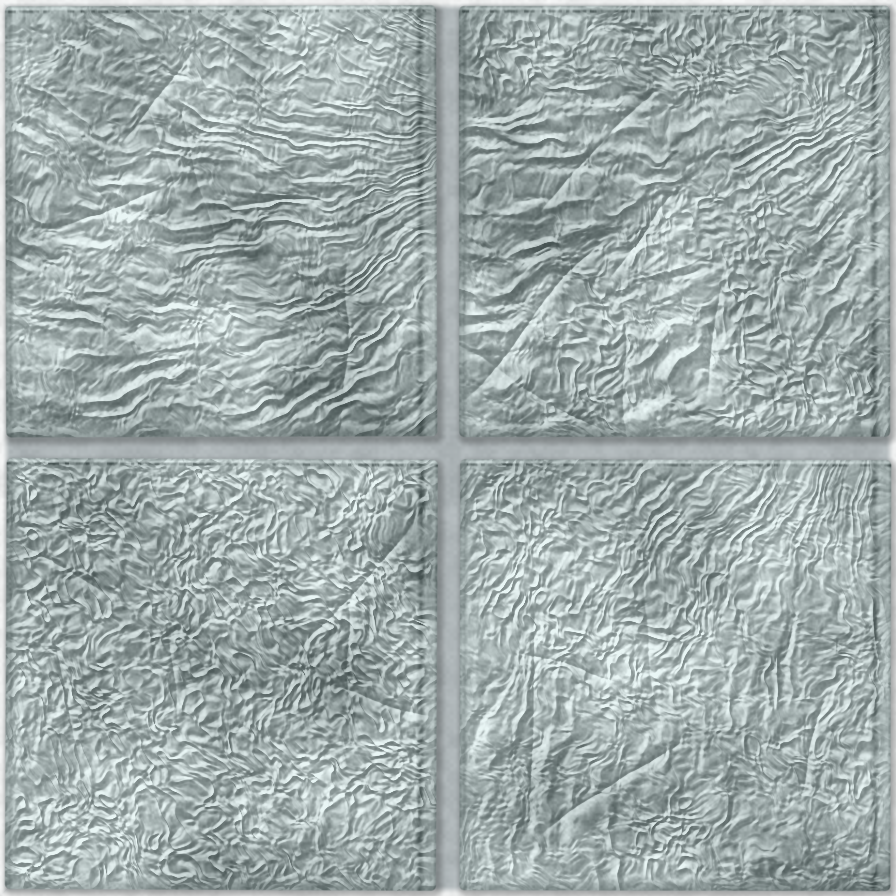
This texture is drawn by a WebGL 2 fragment shader. Its source:

```glsl
#version 300 es
precision highp float;
// Two by two glass mosaic tiles backed with crumpled silver foil, on pale grout.
// Each tile lights a height field of fanned ridges, crumples and long creases,
// then adds a glassy rim; the joints get a soft shadow and faint mottling.
uniform vec2 u_resolution;
out vec4 outColor;

const float PITCH = 0.508;        // distance between tile centres
const float HALF_TILE = 0.2405;
const float CORNER = 0.006;
const vec2 LIGHT = vec2(-0.5, 0.86);
const vec3 GROUT = vec3(0.68, 0.71, 0.72);
const vec3 MARGIN = vec3(0.93, 0.935, 0.935);
const vec3 GLASS_TINT = vec3(-0.036, 0.013, 0.011);

// Per tile: fan pivot outside the tile (xy), curl of the ridges, share of crumple.
const vec4 FOIL[4] = vec4[4](
  vec4(-0.28, 0.30, 0.8, 0.85), vec4(0.26, 0.34, -1.1, 0.42),
  vec4(0.36, 0.13, 1.0, 0.22), vec4(0.34, 0.27, 0.7, 0.45));

float hash(vec2 p) {
  vec3 q = fract(p.xyx * 0.1031);
  q += dot(q, q.yzx + 33.33);
  return fract((q.x + q.y) * q.z);
}

float noise(vec2 p) {
  vec2 i = floor(p), f = fract(p);
  f = f * f * f * (f * (f * 6.0 - 15.0) + 10.0);
  vec2 e = vec2(1.0, 0.0);
  return mix(mix(hash(i), hash(i + e.xy), f.x),
             mix(hash(i + e.yx), hash(i + e.xx), f.x), f.y);
}

// Two independent noise values around zero, for warping.
vec2 noise2(vec2 p) {
  return vec2(noise(p), noise(p + 41.0)) - 0.5;
}

mat2 rotation(float a) {
  return mat2(cos(a), sin(a), -sin(a), cos(a));
}

// Rounded ridges with a finer second octave.
float ridges(vec2 p) {
  float n = 2.0 * noise(p) - 1.0;
  float fine = noise(rotation(0.3) * p * 2.1 + 17.0);
  return 1.0 - sqrt(n * n + 0.01) + 0.45 * fine;
}

float band(float x, float centre, float width) {
  return 1.0 - smoothstep(0.0, width, abs(x - centre));
}

float roundedBox(vec2 p, float halfSize, float radius) {
  vec2 q = abs(p) - halfSize + radius;
  return length(max(q, 0.0)) + min(max(q.x, q.y), 0.0) - radius;
}

// Ridges spreading from a pivot; height follows their spacing.
float fanFolds(vec2 p, vec2 pivot, float curl, float seed) {
  vec2 axis = normalize(pivot), d = pivot - p;
  float r = length(d);
  float a = atan(axis.x * d.y - axis.y * d.x, dot(axis, d)) + curl * r;
  return ridges(vec2(a * 25.0, r * 19.0) + seed) * min(r * 2.8, 1.3);
}

// A few long, sharp creases of random place, angle and length.
float creases(vec2 p, float seed) {
  float sum = 0.0;
  for (int i = 0; i < 7; i++) {
    vec2 key = vec2(float(i) * 7.0 + 3.0, seed);
    vec2 start = (vec2(hash(key), hash(key + 1.3)) - 0.5) * 0.36;
    vec2 q = rotation(hash(key + 2.7) * 6.28) * (p - start);
    float reach = 0.05 + 0.10 * hash(key + 4.1);
    float along = 1.0 - smoothstep(reach * 0.5, reach, abs(q.x));
    sum += along * exp(-sqrt(q.y * q.y + 1e-6) / 0.004);
  }
  return sum;
}

float foilHeight(vec2 p, vec4 foil, float seed) {
  vec2 bend = 0.026 * noise2(p * 15.0 + seed);
  vec2 q = p + bend + 0.010 * noise2(p * 58.0 + seed);
  float fan = fanFolds(q, foil.xy, foil.z, seed);
  float crumple = ridges(rotation(0.6 + seed) * q * vec2(72.0, 104.0) + seed);
  float patches = noise(p * 11.0 + seed + 9.0) - 0.5;
  float share = smoothstep(0.15, 0.85, foil.w + 0.9 * patches);
  return 0.012 * mix(fan, 0.85 * crumple, share)
       - 0.009 * creases(p + 0.4 * bend, seed)
       + 0.0040 * noise(rotation(1.0) * q * 185.0 + seed);
}

// Signed brightness of the foil slope towards the light, from -1 to 1.
float foilShade(vec2 p, vec4 foil, float seed) {
  float e = 0.0013, h = foilHeight(p, foil, seed);
  vec2 slope = vec2(foilHeight(p + vec2(e, 0.0), foil, seed) - h,
                    foilHeight(p + vec2(0.0, e), foil, seed) - h) / e;
  float s = -1.15 * dot(slope, LIGHT);
  return s / sqrt(1.0 + s * s);
}

// Darker and lighter lines seen through the edges of the glass.
float rimTone(vec2 p, float seed) {
  float left = p.x + HALF_TILE, right = HALF_TILE - p.x;
  float bottom = p.y + HALF_TILE, top = HALF_TILE - p.y;
  float dashes = smoothstep(0.2, 0.8, noise(vec2(p.x * 260.0, seed)));
  return -0.15 * band(right, 0.018, 0.006) - 0.10 * band(left, 0.005, 0.005)
       - 0.20 * dashes * band(top, 0.006, 0.003) + 0.10 * band(top, 0.003, 0.003)
       - 0.10 * (1.0 - smoothstep(0.0, 0.014, bottom))
       - 0.12 * (1.0 - smoothstep(0.0, 0.004, min(left, right)));
}

vec3 tileColor(vec2 p, vec4 foil, float seed) {
  float inner = smoothstep(0.002, 0.02, HALF_TILE - max(abs(p.x), abs(p.y)));
  float shade = foilShade(p, foil, seed) * mix(0.4, 1.0, inner);
  float tone = 0.645 + 0.205 * shade + 0.07 * max(shade, 0.0);
  tone += 0.17 * (noise(p * 8.0 + seed) - 0.5) + 0.10 * (noise(p * 28.0 + seed) - 0.5);
  tone += 0.07 * (noise(p * 330.0) - 0.5);
  return clamp(tone + rimTone(p, seed), 0.3, 0.95) + GLASS_TINT;
}

vec3 groutColor(vec2 uv, float shadowDistance) {
  float outer = smoothstep(0.488, 0.498, max(abs(uv.x - 0.5), abs(uv.y - 0.5)));
  float mottle = 0.05 * (noise(uv * 75.0) - 0.5) + 0.03 * (noise(uv * 240.0) - 0.5);
  float shadow = mix(0.76, 1.0, smoothstep(-0.002, 0.009, shadowDistance));
  return (mix(GROUT, MARGIN, outer) + mottle) * shadow;
}

void main() {
  vec2 uv = gl_FragCoord.xy / u_resolution;
  float pixel = 1.0 / min(u_resolution.x, u_resolution.y);

  // Tile cell, with a slight misplacement and tilt
  vec2 id = clamp(floor(uv * 2.0), 0.0, 1.0);
  float seed = 13.0 + 29.0 * id.x + 53.0 * id.y;
  vec2 jitter = 0.003 * (vec2(hash(id + 5.0), hash(id + 8.0)) - 0.5);
  vec2 p = uv - 0.5 - (id - 0.5) * PITCH - jitter;
  p = rotation(0.01 * (hash(id + 2.0) - 0.5)) * p;

  // Tile over shaded grout
  float d = roundedBox(p, HALF_TILE, CORNER);
  float shadowDistance = roundedBox(p - vec2(0.003, -0.004), HALF_TILE, CORNER);
  vec3 color = groutColor(uv, shadowDistance);
  vec3 tile = tileColor(p, FOIL[int(id.x + 2.0 * id.y)], seed);
  color = mix(color, tile, 1.0 - smoothstep(-pixel, pixel, d));
  outColor = vec4(color, 1.0);
}
```
